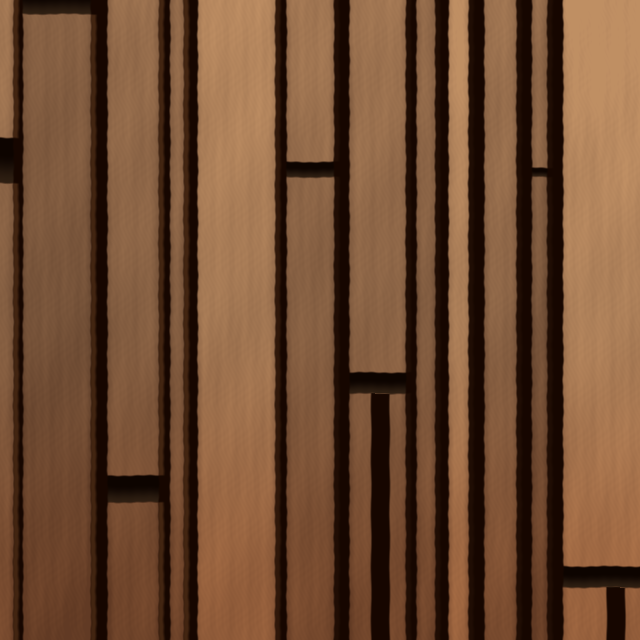
A Shadertoy shader for this texture:

```glsl
// Vertical wooden slats of uneven width, with dark grooves and staggered end joints.

const int SLATS = 12;
const vec3 GROOVE = vec3(0.085, 0.025, 0.0);
const vec3 SIDE_BROWN = vec3(0.27, 0.15, 0.07);
const vec3 JOINT_BACK = vec3(0.18, 0.12, 0.07);
const vec3 WOOD_DARK = vec3(0.37, 0.25, 0.17);
const vec3 WOOD_MID = vec3(0.55, 0.395, 0.275);
const vec3 WOOD_LIGHT = vec3(0.75, 0.56, 0.39);

// Left and right edge of each slat
const vec2 EDGES[SLATS] = vec2[SLATS](
    vec2(-0.010, 0.021), vec2(0.036, 0.142), vec2(0.168, 0.248), vec2(0.266, 0.287),
    vec2(0.309, 0.430), vec2(0.448, 0.522), vec2(0.546, 0.634), vec2(0.651, 0.680),
    vec2(0.701, 0.732), vec2(0.757, 0.807), vec2(0.831, 0.855), vec2(0.880, 1.030));

// Bottom and top of the joint in each slat; 2.0 means an unbroken slat
const vec2 JOINTS[SLATS] = vec2[SLATS](
    vec2(0.714, 0.785), vec2(0.978, 1.020), vec2(0.215, 0.257), vec2(2.0),
    vec2(2.0), vec2(0.723, 0.747), vec2(0.385, 0.418), vec2(2.0),
    vec2(2.0), vec2(2.0), vec2(0.724, 0.738), vec2(0.082, 0.115));

// Lightness of each slat
const float TONES[SLATS] = float[SLATS](
    0.50, 0.33, 0.42, 0.42, 0.72, 0.50, 0.48, 0.40, 0.80, 0.48, 0.38, 0.82);

// Soft-edged interval, 1 between a and b
float band(float x, float a, float b, float soft) {
    return smoothstep(a - soft, a + soft, x) * (1.0 - smoothstep(b - soft, b + soft, x));
}

// Small unevenness along a sawn edge
float edgeWobble(float t, float seed) {
    return 0.0006 * (sin(t * 75.0 + seed * 3.1) + 0.6 * sin(t * 310.0 + seed * 7.7));
}

// Long streaks, broad blotches and fine mottle, from layered sines
float woodGrain(vec2 p, float seed) {
    float bend = 1.5 * sin(p.y * 6.0 + seed * 4.3) + 0.7 * sin(p.y * 17.0 + seed);
    float streaks = sin(p.x * 190.0 + bend + seed) + 0.7 * sin(p.x * 430.0 - bend * 1.7);
    float blotches = sin(p.y * 13.0 + seed * 2.3 + 2.0 * sin(p.x * 27.0))
                   + sin(p.y * 31.0 - p.x * 40.0 + seed);
    float mottle = sin(p.x * 710.0 + 3.0 * sin(p.y * 90.0)) * sin(p.y * 260.0 + p.x * 330.0);
    return 0.022 * streaks + 0.022 * blotches + 0.025 * mottle;
}

// Three-step wood ramp, redder towards the floor
vec3 woodColor(float tone, float height) {
    vec3 wood = mix(WOOD_DARK, WOOD_MID, clamp(tone * 2.0, 0.0, 1.0));
    wood = mix(wood, WOOD_LIGHT, clamp(tone * 2.0 - 1.0, 0.0, 1.0));
    return wood * mix(vec3(1.03, 0.91, 0.82), vec3(1.0), smoothstep(0.0, 0.55, height));
}

// Lit side face that fades into the groove on the right of a slat
float sideFace(float x, float rightEdge, float soft) {
    float lit = mix(0.95, 0.2, smoothstep(0.30, 0.55, x));
    return lit * band(x, rightEdge, rightEdge + 0.008, soft * 1.5);
}

// Paints one slat over the color below it
vec3 paintSlat(vec3 below, vec2 p, int i, float soft) {
    float seed = float(i) + 1.0;
    vec2 edge = EDGES[i] + vec2(edgeWobble(p.y, seed), edgeWobble(p.y, seed + 20.0));
    vec2 joint = JOINTS[i] + edgeWobble(p.x, seed);
    float lower = 1.0 - step(joint.x, p.y);
    float jointed = 1.0 - step(1.5, joint.x);

    float across = band(p.x, edge.x, edge.y, soft);
    float gap = band(p.y, joint.x, joint.y, soft);

    // Slats 6 and 11 are split by a slot beneath their joint
    float split = (i == 6 || i == 11) ? 1.0 : 0.0;
    float slotX = mix(edge.x, edge.y, 0.55);
    float slot = split * lower * band(p.x, slotX - 0.0145, slotX + 0.0145, soft);

    // Joint floor: shadowed at the top, faintly lit below
    float lit = 1.0 - smoothstep(joint.x, mix(joint.x, joint.y, 0.65), p.y);
    vec3 color = mix(below, SIDE_BROWN, sideFace(p.x, edge.y, soft) * (1.0 - gap));
    color = mix(color, mix(GROOVE * 0.6, JOINT_BACK, lit), gap * across);

    // Wood face, dimmer low down and towards its edges
    float tone = TONES[i] + 0.42 * (p.y - 0.5) - 0.08 * lower * jointed;
    tone += woodGrain(p, seed);
    float rim = min(p.x - edge.x, edge.y - p.x);
    tone -= 0.14 * (1.0 - smoothstep(0.0, 0.010, rim));
    return mix(color, woodColor(tone, p.y), across * (1.0 - gap) * (1.0 - slot));
}

void mainImage(out vec4 fragColor, in vec2 fragCoord) {
    vec2 p = fragCoord / iResolution.xy;
    float soft = max(0.002, 0.7 / iResolution.y);
    vec3 color = GROOVE;
    for (int i = 0; i < SLATS; i++) {
        color = paintSlat(color, p, i, soft);
    }
    fragColor = vec4(color, 1.0);
}
```
